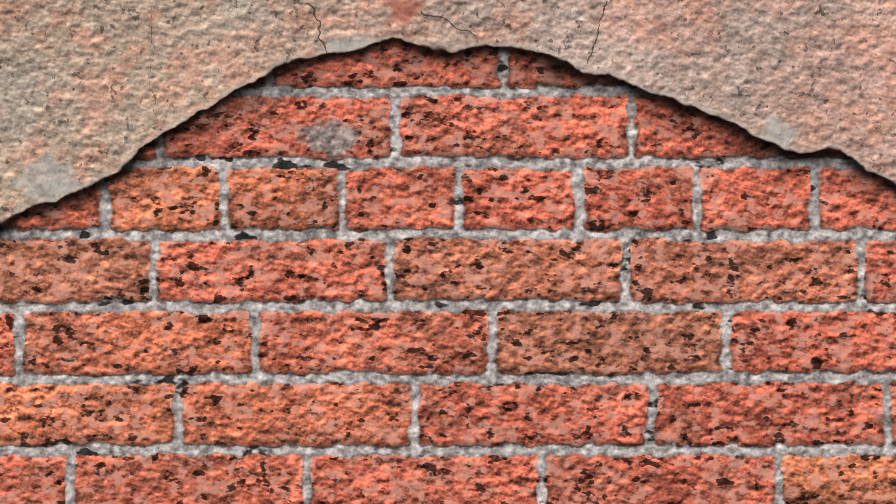
Reproduce this texture procedurally as a Shadertoy shader.

```glsl
float hash(vec2 p) {
    vec3 q = fract(p.xyx * 0.1031);
    q += dot(q, q.yzx + 33.33);
    return fract((q.x + q.y) * q.z);
}

float noise(vec2 p) {
    vec2 i = floor(p), f = fract(p);
    f = f * f * (3.0 - 2.0 * f);
    return mix(mix(hash(i), hash(i + vec2(1, 0)), f.x),
               mix(hash(i + vec2(0, 1)), hash(i + vec2(1, 1)), f.x), f.y);
}

float fbm(vec2 p) {
    float sum = 0.0, amp = 0.53;
    for (int i = 0; i < 4; i++) {
        sum += amp * noise(p);
        p = mat2(1.6, 1.2, -1.2, 1.6) * p + 17.3;
        amp *= 0.5;
    }
    return sum;
}

float relief(vec2 p) {
    return 0.4 * fbm(p * vec2(16, 26)) + 0.6 * fbm(p * vec2(52, 72) + 9.0);
}

// Height of the broken plaster rim, sampled at even steps across the wall
float rimHeight(float x) {
    float rim[17] = float[17](0.558, 0.602, 0.657, 0.738, 0.806, 0.866, 0.894, 0.924, 0.898,
                              0.912, 0.875, 0.845, 0.806, 0.752, 0.701, 0.699, 0.63);
    float s = clamp(x * 9.0, 0.0, 15.999);
    int i = int(s);
    return mix(rim[i], rim[i + 1], fract(s));
}

float segment(vec2 p, vec2 a, vec2 b) {
    vec2 ab = b - a;
    return length(p - a - ab * clamp(dot(p - a, ab) / dot(ab, ab), 0.0, 1.0));
}

float blob(vec2 p, vec2 center, vec2 size) {
    return smoothstep(1.1, 0.5, length((p - center) / size) + 1.8 * (fbm(p * 30.0) - 0.5));
}

// Soft region of influence
float zone(vec2 p, vec2 center, vec2 size) {
    vec2 q = (p - center) / size;
    return exp(-dot(q, q));
}

vec3 brickwork(vec2 p, float slope) {
    // Courses, each with its own joint offset; one course is laid in half bricks
    float offsets[7] = float[7](0.064, 0.317, 0.208, 0.306, 0.039, 0.356, 0.14);
    vec2 q = p + 0.007 * (vec2(noise(p * 9.0), noise(p * 7.0 + 40.0)) - 0.5);
    float course = clamp(floor((0.8194 - q.y) / 0.1424) + 1.0, 0.0, 6.0);
    float width = course == 2.0 ? 0.235 : 0.468;
    float u = (q.x - offsets[int(course)]) / width;
    float id = hash(vec2(floor(u) + 31.0, course * 7.0 + 3.0));
    vec2 local = vec2((fract(u) - 0.5) * width, q.y - 0.8194 + (course - 0.5) * 0.1424);
    vec2 box = abs(local) - vec2(width * 0.5 - 0.017, 0.0527);
    float d = length(max(box, 0.0)) + min(max(box.x, box.y), 0.0) - 0.007;
    d += 0.018 * (fbm(p * 42.0) - 0.5);

    // Mortar with grit and the shadow cast at each brick's underside
    float grain = fbm(p * 95.0);
    vec3 mortar = vec3(0.72, 0.68, 0.665) * (0.5 + 0.9 * grain + 1.2 * slope);
    float under = smoothstep(0.0, -0.02, local.y + 0.045);
    mortar *= 1.0 - 0.65 * smoothstep(0.007, 0.0, d) * (0.25 + 0.75 * under);
    mortar *= 1.0 - 0.7 * smoothstep(0.7, 0.78, fbm(p * vec2(18, 30) + 5.0));

    // Firing tint of each brick: browner in the middle course, orange low on the left
    vec2 center = q - local;
    float brown = zone(center, vec2(1.22, 0.46), vec2(0.45, 0.06)) + zone(center, vec2(0.07, 0.46), vec2(0.2, 0.06))
                + zone(center, vec2(1.19, 0.32), vec2(0.2, 0.06));
    float orange = zone(center, vec2(0.3, 0.22), vec2(0.42, 0.13)) + zone(center, vec2(1.8, 0.04), vec2(0.2, 0.06))
                 + zone(center, vec2(0.42, 0.6), vec2(0.25, 0.05));
    vec3 face = mix(vec3(0.73, 0.385, 0.305), vec3(0.78, 0.465, 0.335), min(orange, 1.0));
    face = mix(face, vec3(0.67, 0.435, 0.335), 0.85 * min(brown, 1.0)) * (0.93 + 0.14 * id);

    // Brick faces: broad stains, rough grain, fine pits, pale dust and a lit upper edge
    face *= 0.72 + 0.56 * fbm(p * vec2(6, 11) + id * 30.0);
    face = mix(face, vec3(0.55, 0.35, 0.285), 0.5 * smoothstep(0.5, 0.72, fbm(p * 13.0 + id * 50.0)));
    face *= 0.6 + 0.8 * grain + 3.0 * slope;
    face = mix(face, vec3(0.85, 0.61, 0.54), 0.7 * smoothstep(0.48, 0.7, fbm(p * vec2(55, 75) + 70.0)));
    face *= 1.0 - 0.65 * smoothstep(0.64, 0.76, fbm(p * vec2(42, 66) + 25.0));
    float edge = smoothstep(-0.014, 0.0, d);
    face *= 1.0 + edge * (local.y > 0.0 ? 0.1 : -0.28);
    face = mix(face, mortar, 0.85 * blob(p, vec2(0.65, 0.73), vec2(0.06, 0.045)));
    return mix(face, mortar, smoothstep(-0.002, 0.003, d));
}

vec3 plaster(vec2 p, float slope, float d) {
    vec3 col = mix(vec3(0.70, 0.61, 0.535), vec3(0.74, 0.60, 0.545), smoothstep(0.2, 1.3, p.x));
    col = mix(col, vec3(0.77, 0.56, 0.475), 0.55 * smoothstep(0.42, 0.65, fbm(p * 26.0 + 3.0)));
    col = mix(col, vec3(0.66, 0.64, 0.60), 0.4 * smoothstep(0.5, 0.7, fbm(p * 6.0 + 50.0)));
    col *= 0.66 + 0.22 * fbm(p * 5.0 + 80.0) + 0.46 * fbm(p * 110.0) + 1.7 * slope;
    col *= 1.0 - 0.35 * smoothstep(0.69, 0.8, fbm(p * 75.0 + 20.0));

    // Worn patches and a trace of red paint
    float worn = blob(p, vec2(0.10, 0.64), vec2(0.07, 0.05)) + blob(p, vec2(0.70, 0.91), vec2(0.06, 0.025))
               + blob(p, vec2(1.54, 0.735), vec2(0.045, 0.035));
    col = mix(col, vec3(0.68, 0.69, 0.67) * (0.75 + 0.5 * fbm(p * 100.0)), 0.65 * min(worn, 1.0));
    col = mix(col, vec3(0.70, 0.36, 0.29), 0.55 * blob(p, vec2(0.8, 0.975), vec2(0.045, 0.05)));

    // Hairline cracks
    vec2 w = p + 0.035 * (vec2(fbm(p * 24.0), fbm(p * 24.0 + 60.0)) - 0.5);
    float crack = min(segment(w, vec2(0.61, 1.0), vec2(0.65, 0.9)), segment(w, vec2(0.84, 0.98), vec2(0.95, 0.93)));
    crack = min(crack, segment(w, vec2(1.20, 1.0), vec2(1.17, 0.87)));
    crack = min(crack, segment(w, vec2(0.30, 1.0), vec2(0.31, 0.75)) + 0.0012);
    col *= 1.0 - 0.45 * smoothstep(0.0025, 0.0005, crack);

    // Chipped lip along the rim
    col = mix(col, vec3(0.74, 0.70, 0.66), 0.35 * smoothstep(0.018, 0.006, d));
    return col * (1.0 - 0.35 * smoothstep(0.005, 0.0, d));
}

void mainImage(out vec4 fragColor, in vec2 fragCoord) {
    vec2 p = fragCoord / iResolution.y;
    float slope = relief(p) - relief(p + vec2(-0.002, 0.005));
    float d = p.y - rimHeight(p.x) + 0.03 * (fbm(p * 17.0 + 11.0) - 0.5);

    // The plaster overhang shades the wall beneath it
    vec3 wall = brickwork(p, slope);
    wall *= 1.0 - 0.4 * smoothstep(-0.09, 0.0, d) - 0.45 * smoothstep(-0.03, -0.004, d);
    vec3 col = mix(wall, plaster(p, slope, d), smoothstep(-0.002, 0.002, d));
    fragColor = vec4(clamp(col, 0.0, 1.0), 1.0);
}
```
